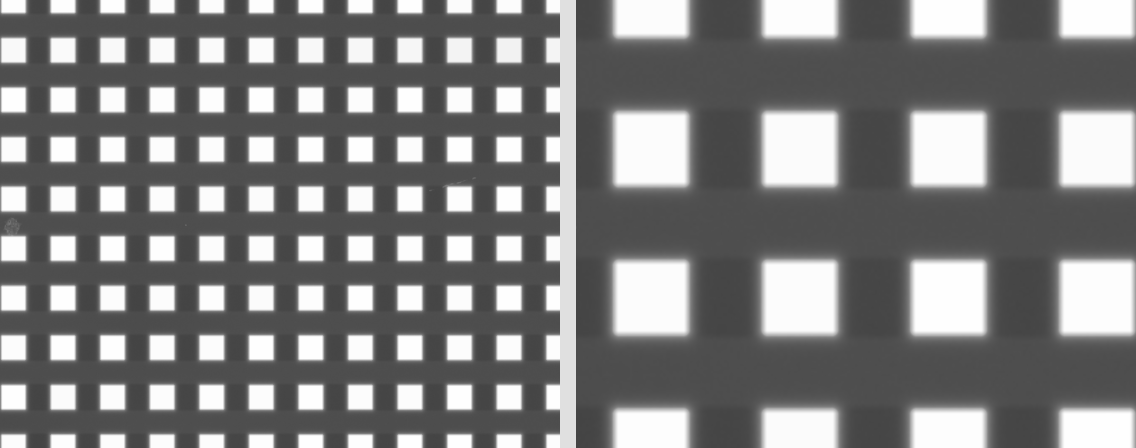
Left, the full canvas; right, a detail of the centre.
This pattern is drawn by a WebGL 1 fragment shader. Its source:

```glsl
precision highp float;

uniform vec2 u_resolution;

// Lengths are fractions of the canvas width
const float PITCH = 0.0885;
const vec2 FIRST_CENTER = vec2(0.0241, 0.0021);
const float HALF_SIDE = 0.0225;
const float CORNER = 0.0035;
const float EDGE_CENTER = -0.0010;
const float EDGE_SOFT = 0.0024;
const float GLOW_REACH = 0.0028;
const float GLOW_GAIN = 0.29;

const float BAND_GRAY = 0.302;
const float GAP_SHADE = 0.032;
const float WINDOW_WHITE = 0.997;
const float WINDOW_VARIATION = 0.012;
const float DIM_ROW = 8.0;
const float DIM_AMOUNT = 0.035;
const float GRAIN = 0.006;

const vec2 SMUDGE_CENTER = vec2(0.021, 0.394);
const float SMUDGE_RADIUS = 0.018;
const vec2 SCRATCH_START = vec2(0.768, 0.460);
const vec2 SCRATCH_END = vec2(0.849, 0.482);
const vec2 SPECK_CENTER = vec2(0.332, 0.398);

float hash(vec2 p) {
  vec3 q = fract(vec3(p.xyx) * 0.1031);
  q += dot(q, q.yzx + 33.33);
  return fract((q.x + q.y) * q.z);
}

float noise(vec2 p) {
  vec2 i = floor(p);
  vec2 f = fract(p);
  f = f * f * (3.0 - 2.0 * f);
  float low = mix(hash(i), hash(i + vec2(1.0, 0.0)), f.x);
  float high = mix(hash(i + vec2(0.0, 1.0)), hash(i + 1.0), f.x);
  return mix(low, high, f.y);
}

float roundedSquare(vec2 p) {
  vec2 q = abs(p) - HALF_SIDE + CORNER;
  return length(max(q, 0.0)) + min(max(q.x, q.y), 0.0) - CORNER;
}

float segmentDistance(vec2 p, vec2 a, vec2 b) {
  vec2 ab = b - a;
  return length(p - a - ab * clamp(dot(p - a, ab) / dot(ab, ab), 0.0, 1.0));
}

// Dark bars, shaded in the gaps between neighbours of a row
float latticeGray(vec2 local) {
  float inRow = 1.0 - smoothstep(HALF_SIDE - 0.002, HALF_SIDE + 0.004, abs(local.y));
  float inGap = smoothstep(HALF_SIDE, HALF_SIDE + 0.009, abs(local.x));
  return BAND_GRAY - GAP_SHADE * inRow * inGap;
}

// Bright openings, with a fainter row near the top
float windowGray(vec2 cell) {
  float dimRow = 1.0 - step(0.5, abs(cell.y - DIM_ROW));
  float dim = dimRow * mix(0.3, 1.0, smoothstep(5.0, 10.0, cell.x));
  return WINDOW_WHITE - WINDOW_VARIATION * hash(cell + 7.0) - DIM_AMOUNT * dim;
}

// Dust smudge, faint scratch and a single speck
float blemishes(vec2 p) {
  float ragged = length(p - SMUDGE_CENTER) + 0.008 * (noise(p * 180.0) - 0.5);
  float smudge = 1.0 - smoothstep(SMUDGE_RADIUS * 0.65, SMUDGE_RADIUS, ragged);
  smudge *= 0.03 + 0.2 * noise(p * 420.0) * noise(p * 230.0 + 9.0);

  float wander = 0.004 * (noise(p * 60.0) - 0.5);
  float scratchDistance = segmentDistance(p + vec2(0.0, wander), SCRATCH_START, SCRATCH_END);
  float scratch = 1.0 - smoothstep(0.0004, 0.0026, scratchDistance);
  scratch *= 0.09 * smoothstep(0.3, 0.8, noise(p * 150.0));

  float speck = 0.1 * (1.0 - smoothstep(0.0005, 0.0022, length(p - SPECK_CENTER)));
  return smudge + scratch + speck;
}

void main() {
  vec2 p = gl_FragCoord.xy / u_resolution.x;
  vec2 grid = (p - FIRST_CENTER) / PITCH;
  vec2 cell = floor(grid + 0.5);
  vec2 local = (grid - cell) * PITCH;

  // Opening and the light spilling over its edge
  float d = roundedSquare(local);
  float soft = max(EDGE_SOFT, 0.75 / u_resolution.x);
  float opening = 1.0 - smoothstep(EDGE_CENTER - soft, EDGE_CENTER + soft, d);
  float glow = GLOW_GAIN * exp(-max(d, 0.0) / GLOW_REACH);

  // Bars with grain, slow unevenness and wear
  float bars = latticeGray(local) + glow + blemishes(p);
  bars += GRAIN * (noise(p * 500.0) - 0.5) + 0.012 * (noise(p * 4.0) - 0.5);

  float gray = mix(bars, windowGray(cell), opening);
  gl_FragColor = vec4(vec3(clamp(gray, 0.0, 1.0)), 1.0);
}
```
